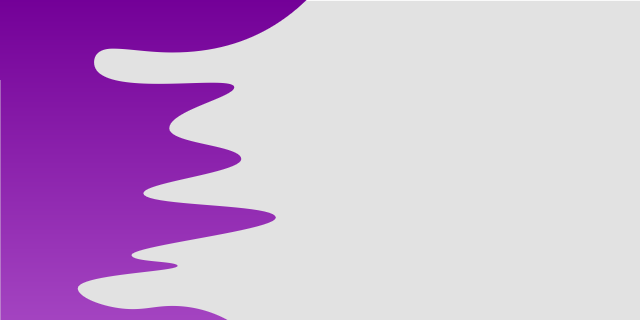
This background is drawn by a WebGL 2 fragment shader. Its source:

```glsl
#version 300 es
precision highp float;
// A violet liquid wave spills from the left over a flat pale grey ground.
// Its shore is a chain of cubic Bezier arcs: a crossing count gives the side,
// the nearest chord gives the distance, and a vertical gradient fills it.

uniform vec2 u_resolution;
out vec4 fragColor;

const int KNOTS = 16;
const int STEPS = 22;

const vec3 GREY = vec3(0.886);
const vec3 TRIM = vec3(0.985);
const vec3 VIOLET_TOP = vec3(0.452, 0.0, 0.595);
const vec3 VIOLET_LOW = vec3(0.640, 0.265, 0.755);

// Shore knots from top to bottom, in percent of the canvas height.
const vec2 SHORE[KNOTS] = vec2[KNOTS](
    vec2(95.8, 100.0), vec2(53.9, 83.6), vec2(35.2, 84.8), vec2(29.4, 80.5),
    vec2(49.5, 73.8), vec2(73.2, 72.7), vec2(52.9, 59.9), vec2(75.4, 50.3),
    vec2(44.8, 39.6), vec2(86.2, 32.0), vec2(41.1, 20.3), vec2(55.5, 16.9),
    vec2(24.3, 9.9), vec2(41.4, 3.4), vec2(53.9, 4.4), vec2(71.1, 0.0));

// Handle lengths before and after each knot.
const vec2 REACH[KNOTS] = vec2[KNOTS](
    vec2(0.0, 15.6), vec2(16.9, 7.6), vec2(5.2, 3.9), vec2(2.6, 5.2),
    vec2(11.7, 11.7), vec2(2.4, 3.1), vec2(5.5, 4.9), vec2(4.4, 4.2),
    vec2(3.4, 4.2), vec2(4.4, 3.9), vec2(2.9, 2.3), vec2(1.6, 1.8),
    vec2(4.4, 3.1), vec2(7.6, 4.7), vec2(4.9, 6.5), vec2(5.4, 0.0));

// Travel direction at each knot, in degrees.
const float HEADING[KNOTS] = float[KNOTS](
    -136.0, 180.0, 180.0, -90.0, 0.0, -90.0, -90.0, -90.0,
    -90.0, -90.0, -90.0, -90.0, -90.0, 0.0, 0.0, -29.0);

vec2 direction(float degrees) {
    float angle = radians(degrees);
    return vec2(cos(angle), sin(angle));
}

vec2 bezier(vec2 a, vec2 b, vec2 c, vec2 d, float t) {
    float s = 1.0 - t;
    return s * s * s * a + 3.0 * s * t * (s * b + t * c) + t * t * t * d;
}

float segmentDistance(vec2 p, vec2 a, vec2 b) {
    vec2 ab = b - a;
    float along = clamp(dot(p - a, ab) / max(dot(ab, ab), 1e-6), 0.0, 1.0);
    return length(p - a - along * ab);
}

// True when a ray from p to the right meets the chord ab.
bool crosses(vec2 p, vec2 a, vec2 b) {
    if ((a.y > p.y) == (b.y > p.y)) return false;
    return p.x < a.x + (p.y - a.y) * (b.x - a.x) / (b.y - a.y);
}

// Signed distance to the shore, negative inside the wave.
float waveDistance(vec2 p) {
    float nearest = 1e4;
    float side = 1.0;
    for (int i = 0; i < KNOTS - 1; i++) {
        vec2 from = SHORE[i];
        vec2 to = SHORE[i + 1];
        vec2 leave = from + REACH[i].y * direction(HEADING[i]);
        vec2 arrive = to - REACH[i + 1].x * direction(HEADING[i + 1]);
        vec2 a = from;
        for (int k = 1; k <= STEPS; k++) {
            vec2 b = bezier(from, leave, arrive, to, float(k) / float(STEPS));
            nearest = min(nearest, segmentDistance(p, a, b));
            if (crosses(p, a, b)) side = -side;
            a = b;
        }
    }
    return side * nearest;
}

// Antialiased coverage of a shape with signed distance d.
float coverage(float d, float pixel) {
    return clamp(0.5 - d / pixel, 0.0, 1.0);
}

void main() {
    float pixel = 100.0 / u_resolution.y;
    vec2 p = gl_FragCoord.xy * pixel;

    // Ground with a thin bright trim along the top
    vec3 color = mix(GREY, TRIM, coverage(99.7 - p.y, pixel));

    // Wave, with a hairline gap at the lower left border
    vec3 violet = mix(VIOLET_TOP, VIOLET_LOW, 1.0 - p.y / 100.0);
    float gap = coverage(p.x - 0.12, pixel) * coverage(p.y - 75.0, pixel);
    float wave = coverage(waveDistance(p), pixel) * (1.0 - gap);
    fragColor = vec4(mix(color, violet, wave), 1.0);
}
```
